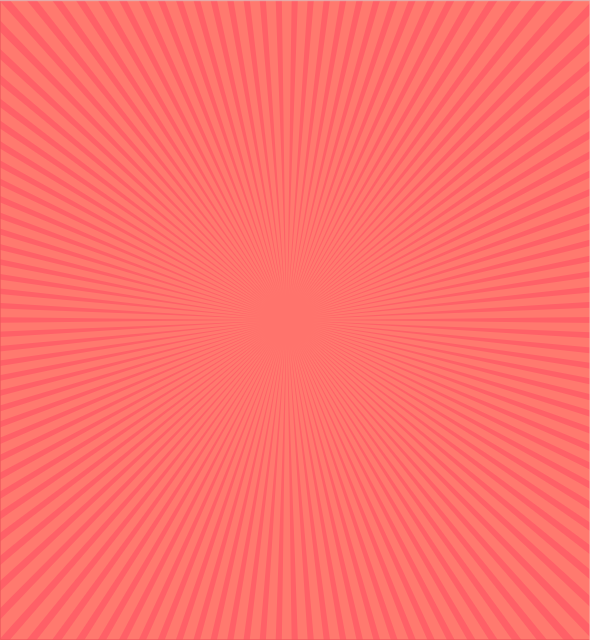
Give the GLSL for this background, as a Shadertoy shader.

```glsl
// A coral sunburst: 126 darker rays spread evenly from a point just left of
// the middle. The polar angle is repeated, each ray is box filtered across its
// axis, and the finest part at the hub blends into the mean tone.

const float TAU = 6.2831853;

// Coverage of the nearest ray at offset p from the hub, averaged over one pixel
float rayCoverage(vec2 p, float count, float pixel) {
    float radius = length(p);
    float spacing = TAU * radius / count;
    float turn = atan(p.y, p.x) / TAU * count;
    float axisDistance = abs(fract(turn + 0.5) - 0.5) * spacing;

    // Rays take a larger share of the circle further out
    float share = mix(0.23, 0.385, smoothstep(0.03, 0.42, radius));
    float halfWidth = 0.5 * share * spacing;
    float upper = min(axisDistance + 0.5 * pixel, halfWidth);
    float lower = max(axisDistance - 0.5 * pixel, -halfWidth);
    float coverage = max(upper - lower, 0.0) / pixel;

    // Rays too fine to resolve become their average
    return mix(share, coverage, smoothstep(0.035, 0.075, radius));
}

// Soft line along a border, given the distance from that border
float rimLine(float borderDistance, float width, float pixel) {
    return clamp((width - borderDistance) / pixel + 0.5, 0.0, 1.0);
}

void mainImage(out vec4 fragColor, in vec2 fragCoord) {
    // Units of canvas height
    vec2 uv = fragCoord / iResolution.y;
    float aspect = iResolution.x / iResolution.y;
    float pixel = 1.0 / iResolution.y;

    vec3 coral = vec3(1.0, 0.475, 0.431);
    vec3 rose = vec3(1.0, 0.376, 0.404);

    // Sunburst
    vec2 hub = vec2(0.486 * aspect, 0.5);
    vec3 color = mix(coral, rose, rayCoverage(uv - hub, 126.0, pixel));

    // Hairline rims: deeper at left and bottom, paler at top and right
    float lowRim = rimLine(min(uv.x, uv.y), 0.0015, pixel);
    float topRim = rimLine(1.0 - uv.y, 0.0018, pixel);
    float rightRim = rimLine(aspect - uv.x, 0.0014, pixel);
    color = mix(color, vec3(0.93, 0.34, 0.36), 0.7 * lowRim);
    color = mix(color, vec3(0.97, 0.70, 0.69), 0.6 * rightRim);
    color = mix(color, vec3(0.88, 0.70, 0.70), 0.85 * topRim);

    fragColor = vec4(color, 1.0);
}
```
